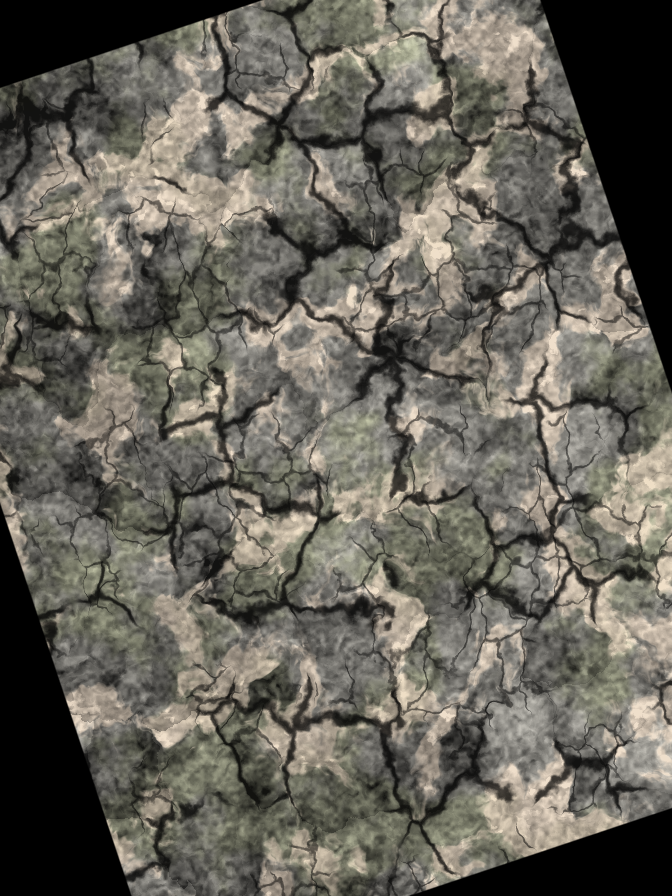
Reproduce this texture procedurally as a WebGL 1 fragment shader.

```glsl
precision highp float;
// Weathered tree bark on a tilted sheet over black corners.
// Warped Voronoi cells give cracked plates; fractal noise adds relief,
// pale flaked patches, moss and fine grain.

uniform vec2 u_resolution;

float hash(vec2 p) {
  vec3 q = fract(vec3(p.xyx) * 0.1031);
  q += dot(q, q.yzx + 33.33);
  return fract((q.x + q.y) * q.z);
}

vec2 hash2(vec2 p) {
  return vec2(hash(p), hash(p + 57.3));
}

float noise(vec2 p) {
  vec2 i = floor(p), f = fract(p);
  f = f * f * (3.0 - 2.0 * f);
  return mix(mix(hash(i), hash(i + vec2(1.0, 0.0)), f.x),
             mix(hash(i + vec2(0.0, 1.0)), hash(i + 1.0), f.x), f.y);
}

float fbm(vec2 p) {
  float sum = 0.0, amp = 0.5;
  for (int i = 0; i < 5; i++) {
    sum += amp * noise(p);
    p = mat2(1.6, 1.2, -1.2, 1.6) * p + 13.7;
    amp *= 0.55;
  }
  return sum / 1.055;
}

// Distance to the plate border, plate tone, height above the plate centre
vec3 plates(vec2 p) {
  vec2 cell = floor(p), f = fract(p), nearest = vec2(0.0), id = cell;
  float best = 9.0, border = 9.0;
  for (int y = -1; y <= 1; y++)
    for (int x = -1; x <= 1; x++) {
      vec2 o = vec2(float(x), float(y));
      vec2 r = o + 0.1 + 0.8 * hash2(cell + o) - f;
      if (dot(r, r) < best) {
        best = dot(r, r);
        nearest = r;
        id = cell + o;
      }
    }
  for (int y = -2; y <= 2; y++)
    for (int x = -2; x <= 2; x++) {
      vec2 o = vec2(float(x), float(y));
      vec2 r = o + 0.1 + 0.8 * hash2(cell + o) - f;
      vec2 d = r - nearest;
      if (dot(d, d) > 0.0001)
        border = min(border, dot(0.5 * (r + nearest), normalize(d)));
    }
  return vec3(border, hash(id + 7.1), -nearest.y);
}

// Darkness of a crack whose width fades in and out along its length
float crack(float border, float width) {
  return (1.0 - smoothstep(width * 0.3, width * 1.5 + 0.015, border))
       * smoothstep(0.0, 0.025, width);
}

vec3 bark(vec2 p) {
  vec2 warp = vec2(fbm(p * 9.0), fbm(p * 9.0 + 31.0)) - 0.5;
  vec2 ragged = vec2(fbm(p * 38.0 + 5.0), fbm(p * 38.0 + 71.0)) - 0.5;
  vec2 q = p + 0.10 * warp + 0.022 * ragged;
  vec3 big = plates(q * vec2(8.6, 7.0) + 3.0);
  vec3 small = plates(q * vec2(19.0, 14.0) + 40.0);

  // Relief lit from the upper left
  vec2 toLight = vec2(-0.0025, 0.0045);
  float slope = fbm(p * 26.0 + ragged) - fbm((p + toLight) * 26.0 + ragged);
  float broad = fbm(p * 6.0 + 90.0) - 0.5;
  float grain = noise(p * 85.0 + 4.0 * ragged) + noise(p * 150.0 + 20.0) - 1.0;

  float tone = 0.445 + 0.13 * (big.y - 0.5) + 0.05 * (small.y - 0.5);
  tone += 0.32 * broad + 0.55 * slope + 0.19 * grain;
  tone += 0.09 * clamp(big.z, -0.5, 0.5) + 0.05 * (p.x - 0.5);

  // Pale inner bark showing in the gaps between plates
  float gap = 1.0 - smoothstep(0.03, 0.26, big.x);
  float flake = fbm(p * vec2(17.0, 14.0) + 2.0 * warp + 11.0) + 0.09 * gap + 0.05 * (p.x - 0.5);
  float pale = smoothstep(0.56, 0.68, flake);
  float speck = smoothstep(0.72, 0.92, noise(p * 62.0 + 3.0 * ragged + 8.0));
  tone += 0.22 * pale + 0.13 * speck * (0.4 + pale);

  // Shadow pockets, then main and secondary cracks
  float pocket = smoothstep(0.56, 0.72, fbm(p * 13.0 + 140.0));
  tone -= 0.15 * pocket * (1.0 - pale);
  tone *= 1.0 - 0.2 * (1.0 - smoothstep(0.0, 0.14, big.x)) * (1.0 - pale);
  float wide = 0.042 * smoothstep(0.34, 0.66, noise(p * 11.0 + 60.0));
  float thin = 0.035 * smoothstep(0.50, 0.75, noise(p * 13.0 + 25.0));
  tone *= 1.0 - 0.72 * crack(big.x, wide);
  tone *= 1.0 - 0.5 * crack(small.x, thin);
  tone = clamp(tone, 0.07, 0.88);

  vec3 grey = vec3(1.015, 1.0, 0.955);
  vec3 beige = vec3(1.08, 0.99, 0.89);
  vec3 moss = vec3(1.0, 1.01, 0.86);
  vec3 tint = mix(grey, moss, smoothstep(0.45, 0.65, fbm(p * 10.0 + 200.0)));
  return tone * mix(tint, beige, 0.8 * pale);
}

void main() {
  vec2 p = gl_FragCoord.xy / u_resolution.x;
  vec2 middle = 0.5 * u_resolution / u_resolution.x;
  float tilt = radians(18.5);
  vec2 sheet = mat2(cos(tilt), -sin(tilt), sin(tilt), cos(tilt)) * (p - middle);
  vec2 outside = abs(sheet) - middle;
  float soft = 1.0 / u_resolution.x;
  float cover = 1.0 - smoothstep(-soft, soft, max(outside.x, outside.y));
  gl_FragColor = vec4(bark(p) * cover, 1.0);
}
```
